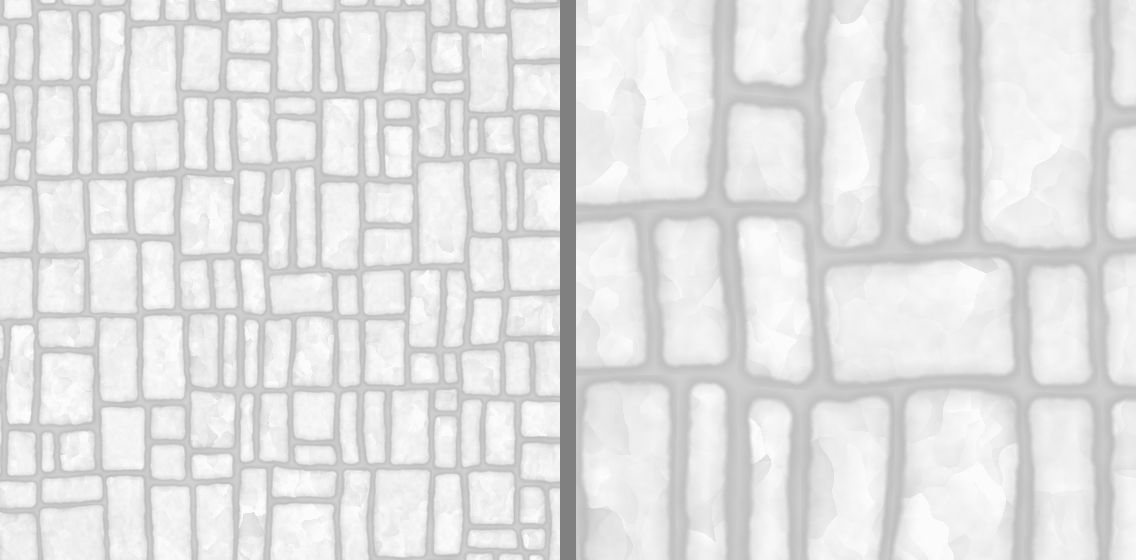
Left: the whole. Right: its middle third, enlarged.
Reproduce this texture map procedurally as a WebGL 2 fragment shader.

```glsl
#version 300 es
precision highp float;
// Pale dry-laid wall: upright, rough-hewn blocks set in soft grey mortar.
// A pinwheel tiling of jittered grid joints gives the blocks, some are cut
// in two, and warped Voronoi chips shade each rounded stone face.
uniform vec2 u_resolution;
out vec4 fragColor;

vec2 hash2(vec2 p) {
    vec3 q = fract(p.xyx * vec3(0.1031, 0.1030, 0.0973));
    q += dot(q, q.yzx + 33.33);
    return fract((q.xx + q.yz) * q.zy);
}

float noise(vec2 p) {
    vec2 i = floor(p), f = fract(p);
    f = f * f * (3.0 - 2.0 * f);
    return mix(mix(hash2(i).x, hash2(i + vec2(1, 0)).x, f.x),
               mix(hash2(i + vec2(0, 1)).x, hash2(i + 1.0).x, f.x), f.y);
}

float fbm(vec2 p) {
    float sum = 0.0, amp = 0.5;
    for (int i = 0; i < 4; i++) {
        sum += amp * noise(p);
        p = mat2(1.6, 1.2, -1.2, 1.6) * p + 7.3;
        amp *= 0.5;
    }
    return sum;
}

vec2 warp(vec2 p) {
    return vec2(noise(p), noise(p + 41.7)) - 0.5;
}

// Jittered grid joint; walls pass upright through even joints, level through odd.
vec2 joint(vec2 v) {
    return v + (hash2(v + 19.0) - 0.5) * 0.58;
}

// Finds the block around p (canvas units): its corners and a seed.
void findBlock(vec2 p, out vec2 lo, out vec2 hi, out vec2 seed) {
    vec2 grid = vec2(12.0, 7.3), g = p * grid, base = floor(g);
    lo = base; hi = base + 1.0; seed = base;
    for (int y = -1; y <= 1; y++)
    for (int x = -1; x <= 1; x++) {
        vec2 c = base + vec2(x, y);
        vec2 a = joint(c), b = joint(c + vec2(1, 0));
        vec2 d = joint(c + vec2(0, 1)), e = joint(c + 1.0);
        bool even = mod(c.x + c.y, 2.0) < 0.5;
        vec2 l = even ? vec2(a.x, b.y) : vec2(d.x, a.y);
        vec2 h = even ? vec2(e.x, d.y) : vec2(b.x, e.y);
        if (all(greaterThanEqual(g, l)) && all(lessThan(g, h))) {
            lo = l; hi = h; seed = c;
        }
    }
    lo /= grid;
    hi /= grid;

    // Cut some tall blocks across and most wide ones upright
    vec2 size = hi - lo, r = hash2(seed + 57.0);
    vec2 cut = lo + size * mix(0.3, 0.7, r.y);
    if (size.y > 1.4 * size.x && r.x < 0.38) {
        if (p.y < cut.y) hi.y = cut.y;
        else { lo.y = cut.y; seed += 101.0; }
    } else if (size.x > 0.088 && r.x < 0.85) {
        if (p.x < cut.x) hi.x = cut.x;
        else { lo.x = cut.x; seed += 203.0; }
    }
}

float roundedBox(vec2 p, vec2 halfSize, float radius) {
    vec2 q = abs(p) - halfSize + radius;
    return length(max(q, 0.0)) + min(max(q.x, q.y), 0.0) - radius;
}

// Tilted flakes: each Voronoi cell is a plane with its own slope and level.
float chips(vec2 p) {
    vec2 base = floor(p), tilt = vec2(0.0), offset = vec2(0.0);
    float nearest = 9.0;
    for (int y = -1; y <= 1; y++)
    for (int x = -1; x <= 1; x++) {
        vec2 c = base + vec2(x, y), d = p - c - hash2(c);
        if (dot(d, d) < nearest) {
            nearest = dot(d, d);
            offset = d;
            tilt = hash2(c + 77.0) - 0.5;
        }
    }
    return dot(offset, tilt) * 1.5 + tilt.x * 0.7;
}

void main() {
    vec2 uv = gl_FragCoord.xy / u_resolution.y;

    // Block outline: slightly bowed sides and nibbled edges
    vec2 p = uv + 0.008 * warp(uv * 13.0);
    vec2 lo, hi, seed;
    findBlock(p, lo, hi, seed);
    vec2 r = hash2(seed + 5.0), local = p - 0.5 * (lo + hi);
    local += (r.x - 0.5) * 0.06 * vec2(-local.y, local.x);
    float d = roundedBox(local, 0.5 * (hi - lo) - mix(0.0045, 0.0075, r.y), 0.008);
    d += 0.006 * (fbm(uv * 65.0 + seed) - 0.47);

    // Stone face: broad and fine flakes, grain, darker worn rim
    vec2 q = uv + seed * 0.37 + 0.022 * warp(uv * 28.0) + 0.008 * warp(uv * 85.0);
    float rough = mix(0.45, 1.0, smoothstep(0.3, 0.65, noise(uv * 20.0 + seed)));
    rough *= mix(0.65, 1.15, r.x);
    float stone = 0.95 + 0.025 * (r.y - 0.5);
    stone += rough * (0.075 * chips(q * vec2(34.0, 24.0)) + 0.04 * chips(q * vec2(75.0, 58.0)));
    stone += 0.045 * (fbm(uv * 130.0) - 0.47);
    stone -= 0.055 * smoothstep(-0.011, 0.0, d);
    stone = min(stone, 0.985);

    // Mortar: shaded against the stones, paler mid-joint
    float mortar = mix(0.755, 0.81, smoothstep(0.0, 0.009, d));
    mortar += 0.05 * (fbm(uv * 35.0) - 0.47);

    float tone = mix(stone, mortar, smoothstep(-0.0022, 0.0022, d));
    fragColor = vec4(vec3(tone), 1.0);
}
```
